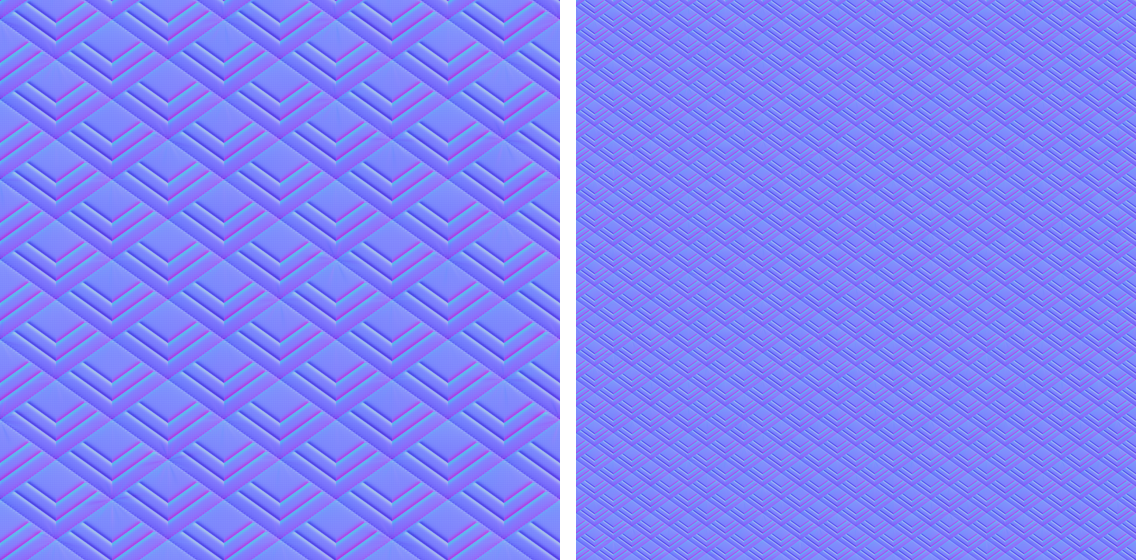
Left: one tile. Right: repeated 3 by 3.
Reproduce this texture map procedurally as a WebGL 2 fragment shader.

```glsl
#version 300 es
precision highp float;
// Normal map of quilted fabric: padded diamonds with two chevron grooves and stitched seams.
uniform vec2 u_resolution;
out vec4 fragColor;

const float TAU = 6.2831853;
const vec2 REPEATS = vec2(5.0, 7.0);       // diamonds across and up
const vec2 PHASE = vec2(0.5, 0.254);       // place of the first seam crossing
const float OUTER_GROOVE = 0.23;
const float INNER_GROOVE = 0.457;
const float GROOVE_WIDTH = 0.0155;
const float STITCHES = 22.0;               // per diamond edge

float hash(vec2 p) {
    vec3 q = fract(vec3(p.xyx) * 0.1031);
    q += dot(q, q.yzx + 33.33);
    return fract((q.x + q.y) * q.z);
}

// Value noise that wraps after "period" cells
float wrapNoise(vec2 p, vec2 period, float seed) {
    vec2 cell = floor(p), f = fract(p);
    f = f * f * (3.0 - 2.0 * f);
    vec2 lo = mod(cell, period) + seed;
    vec2 hi = mod(cell + 1.0, period) + seed;
    return mix(mix(hash(lo), hash(vec2(hi.x, lo.y)), f.x),
               mix(hash(vec2(lo.x, hi.y)), hash(hi), f.x), f.y);
}

// Signed slope across a groove: zero in the middle, peaks of 1 at distance w
float groove(float d, float w) {
    float x = d / w;
    return x * exp(1.0 - abs(x));
}

// Slope across a stitched seam; "along" runs the length of the edge
float seam(float d, float along) {
    float wide = groove(d, 0.03) * (d > 0.0 ? 0.12 : 0.05);
    float dash = smoothstep(-0.6, 0.6, sin(TAU * STITCHES * along));
    return wide + groove(d, 0.009) * mix(0.08, 0.24, dash);
}

// Gentle tilt from the middle of the padding, flat on the seam itself
float pillow(float s, float d) {
    return 0.17 * (s - 0.5) * smoothstep(0.0, 0.02, abs(d));
}

// Faint creases that fan out from a seam crossing
vec2 creases(vec2 offset, vec2 id, vec2 seamOffset) {
    float seed = hash(id + 7.0);
    float r = length(offset);
    float angle = atan(offset.y, offset.x);
    float fan = sin(9.0 * angle + TAU * seed) * sin(4.0 * angle + 17.0 * seed);
    fan *= abs(fan);
    vec2 reach = abs(seamOffset);
    float fade = smoothstep(0.48, 0.12, max(reach.x, reach.y)) * smoothstep(0.0, 0.12, r);
    vec2 tangent = vec2(-offset.y, offset.x) / max(r, 0.001);
    return tangent * fan * fade * 0.15 * seed * seed;
}

void main() {
    vec2 uv = gl_FragCoord.xy / u_resolution;
    vec2 p = uv * REPEATS - PHASE;

    // Diagonal axes: whole numbers lie on the seams
    vec2 diag = vec2(p.x + p.y, p.y - p.x);
    vec2 local = fract(diag);
    vec2 nearest = floor(diag + 0.5);
    vec2 d = diag - nearest;
    vec2 upRight = normalize(REPEATS);
    vec2 upLeft = vec2(-upRight.x, upRight.y);

    // Padding and seams
    vec2 slope = upRight * (pillow(local.x, d.x) - seam(d.x, diag.y));
    slope += upLeft * (pillow(local.y, d.y) - seam(d.y, diag.x));

    // Two chevron grooves parallel to the lower edges
    float level = min(local.x, local.y);
    float cut = groove(level - OUTER_GROOVE, GROOVE_WIDTH)
              + groove(level - INNER_GROOVE, GROOVE_WIDTH);
    float upperSeam = 1.0 - max(local.x, local.y);
    cut *= smoothstep(0.0, 0.05, upperSeam);
    float side = smoothstep(-0.015, 0.015, local.x - local.y);
    slope -= mix(upRight, upLeft, side) * cut * 0.56;

    // Creases, uneven padding and fine weave
    vec2 crossing = vec2(nearest.x - nearest.y, nearest.x + nearest.y) * 0.5;
    vec2 id = mod(crossing, REPEATS);
    slope += creases((p - crossing) / REPEATS * 6.0, id, d);
    vec2 period = REPEATS * 3.0;
    slope += 0.05 * (vec2(wrapNoise(uv * period, period, 3.0),
                          wrapNoise(uv * period, period, 41.0)) - 0.5);
    float weave = sin(TAU * 128.0 * (uv.x + uv.y)) * sin(TAU * 128.0 * (uv.x - uv.y));
    slope += vec2(0.012, 0.02) * weave;

    // Pack the normal as a colour
    float height = sqrt(max(0.0, 1.0 - dot(slope, slope)));
    vec3 normal = vec3(slope + vec2(0.0, 0.02), height * 0.98);
    fragColor = vec4(clamp(normal * 0.5 + 0.5, 0.0, 1.0), 1.0);
}
```
